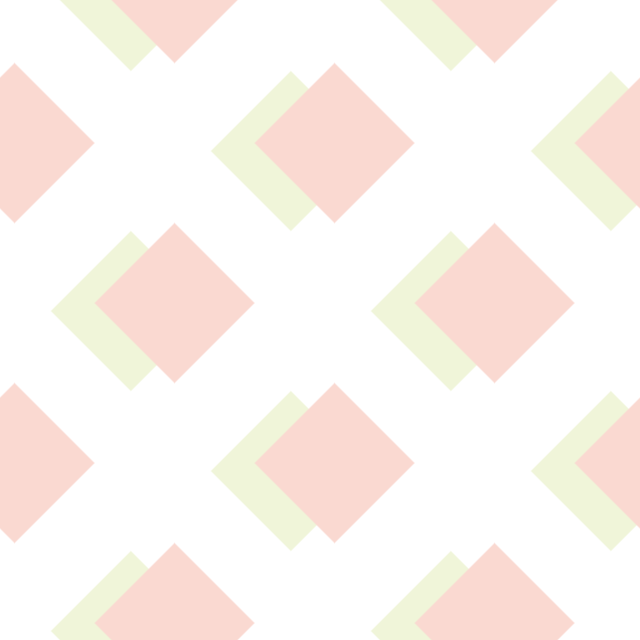
This pattern is drawn by a Shadertoy shader. Its source:

```glsl
const float REPEATS = 2.0;                       // cells across and down
const float HALF_DIAGONAL = 0.25;                // in cells
const vec2 DIAMOND_CENTER = vec2(0.5455, 0.053); // in cells
const vec2 SHADOW_OFFSET = vec2(-0.1365, -0.025);
const float EDGE_PIXELS = 1.0;
const vec3 PAPER = vec3(1.0);
const vec3 SHADOW_GREEN = vec3(0.94, 0.96, 0.85);
const vec3 DIAMOND_PINK = vec3(0.98, 0.85, 0.82);

// Signed distance to a diamond centred in each wrapped cell
float diamond(vec2 p) {
    vec2 q = abs(fract(p + 0.5) - 0.5);
    return (q.x + q.y - HALF_DIAGONAL) * sqrt(0.5);
}

// Diamonds on a lattice with every other row shifted by half a cell
float diamondLattice(vec2 p) {
    return min(diamond(p), diamond(p - 0.5));
}

float coverage(float dist, float edge) {
    return 1.0 - smoothstep(-edge, edge, dist);
}

void mainImage(out vec4 fragColor, in vec2 fragCoord) {
    vec2 cell = fragCoord / iResolution.xy * REPEATS;
    float edge = EDGE_PIXELS * REPEATS / min(iResolution.x, iResolution.y);
    vec2 p = cell - DIAMOND_CENTER;

    // Green shadow below, pink diamond on top
    vec3 color = PAPER;
    color = mix(color, SHADOW_GREEN, coverage(diamondLattice(p - SHADOW_OFFSET), edge));
    color = mix(color, DIAMOND_PINK, coverage(diamondLattice(p), edge));

    fragColor = vec4(color, 1.0);
}
```
